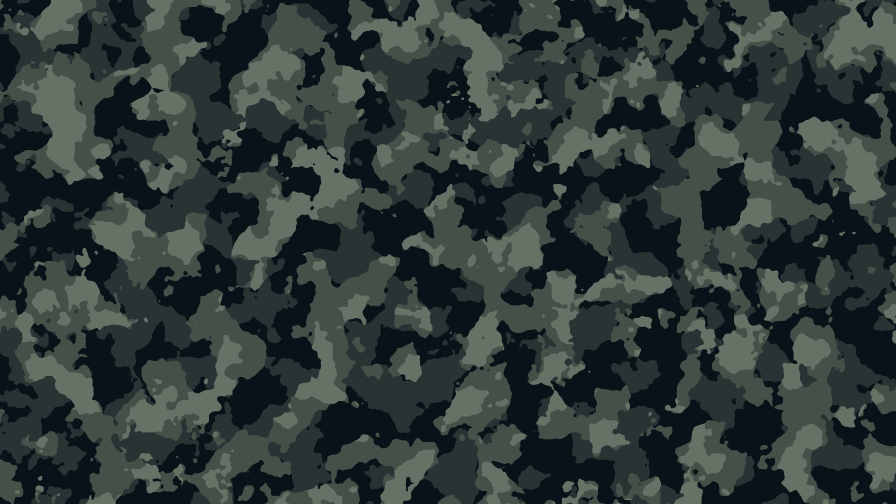
Reproduce this pattern procedurally as a WebGL 1 fragment shader.

```glsl
precision highp float;
// Four-tone woodland camouflage: ragged patches cut from layered gradient noise.
// Three fractal fields are thresholded: one parts green from dark ground, one
// adds grey to the ground and one adds pale cores to the green.

uniform vec2 u_resolution;

#define PATCH_SCALE 9.5      // noise cells per canvas height
#define ROUGHNESS 0.5        // amplitude ratio between octaves
#define FIELD_GAIN 4.93      // brings a field to about unit deviation
#define GREEN_LEVEL 0.16     // higher gives less green
#define GREY_LEVEL 0.21      // higher gives less grey
#define PALE_LEVEL 0.84      // higher gives less pale
#define PALE_NESTING 0.6     // how far pale patches keep inside green
#define SAMPLES 3            // antialiasing grid per side

const vec3 NIGHT = vec3(0.038, 0.070, 0.098);
const vec3 GREY  = vec3(0.163, 0.198, 0.204);
const vec3 GREEN = vec3(0.268, 0.318, 0.288);
const vec3 PALE  = vec3(0.402, 0.443, 0.398);

// Random gradient in the square -1..1
vec2 gradientAt(vec2 cell) {
    vec3 p = fract(cell.xyx * vec3(0.1031, 0.1030, 0.0973));
    p += dot(p, p.yzx + 33.33);
    return 2.0 * fract((p.xx + p.yz) * p.zy) - 1.0;
}

float gradientNoise(vec2 p) {
    vec2 cell = floor(p);
    vec2 f = p - cell;
    vec2 w = f * f * f * (f * (f * 6.0 - 15.0) + 10.0);
    vec2 e = vec2(1.0, 0.0);
    float a = dot(gradientAt(cell), f);
    float b = dot(gradientAt(cell + e), f - e);
    float c = dot(gradientAt(cell + e.yx), f - e.yx);
    float d = dot(gradientAt(cell + e.xx), f - e.xx);
    return mix(mix(a, b, w.x), mix(c, d, w.x), w.y);
}

// Four octaves, each turned and shifted to hide the lattice
float field(vec2 p) {
    mat2 turn = mat2(1.6, 1.2, -1.2, 1.6);
    float sum = 0.0;
    float amplitude = 1.0;
    for (int i = 0; i < 4; i++) {
        sum += amplitude * gradientNoise(p);
        p = turn * p + vec2(17.37, 9.71);
        amplitude *= ROUGHNESS;
    }
    return sum * FIELD_GAIN;
}

vec3 camouflage(vec2 p) {
    float cover = field(p + vec2(3.3, 41.7));
    if (cover > GREEN_LEVEL) {
        float core = field(p + vec2(71.6, 12.4)) + PALE_NESTING * cover;
        return core > PALE_LEVEL ? PALE : GREEN;
    }
    return field(p + vec2(28.9, 97.2)) > GREY_LEVEL ? GREY : NIGHT;
}

void main() {
    // Average a grid of samples for smooth edges
    vec3 color = vec3(0.0);
    for (int y = 0; y < SAMPLES; y++) {
        for (int x = 0; x < SAMPLES; x++) {
            vec2 offset = (vec2(float(x), float(y)) + 0.5) / float(SAMPLES) - 0.5;
            vec2 p = (gl_FragCoord.xy + offset) / u_resolution.y;
            color += camouflage(p * PATCH_SCALE);
        }
    }
    gl_FragColor = vec4(color / float(SAMPLES * SAMPLES), 1.0);
}
```
